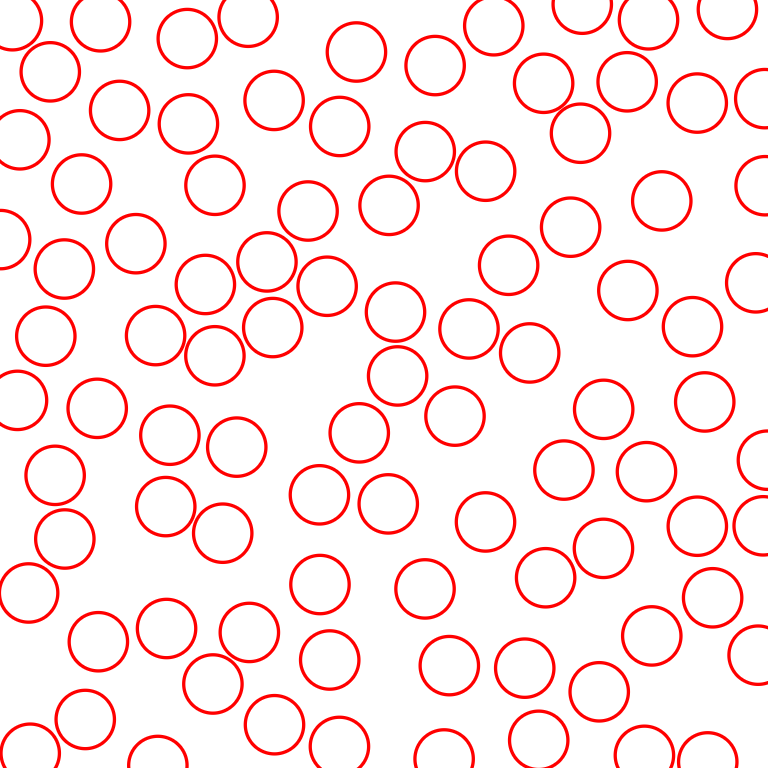
Give the GLSL for this pattern, as a three.js fragment shader.

```glsl
#define CELLS 12.0
#define TRIES 8
#define SPACING 0.0805
#define RADIUS 0.0380
#define STROKE 0.0043
#define SEED 7.0
#define PAPER vec3(1.0, 1.0, 1.0)
#define INK vec3(1.0, 0.0, 0.0)
#define EMPTY vec2(-9.0)

varying vec2 vUv;

vec2 hash(vec3 p) {
  p = fract(p * vec3(0.1031, 0.1030, 0.0973));
  p += dot(p, p.yzx + 33.33);
  return fract((p.xx + p.yz) * p.zy);
}

// Random candidate centre in a cell; cells off the canvas stay empty
vec2 dart(vec2 cell, float attempt) {
  if (min(cell.x, cell.y) < 0.0 || max(cell.x, cell.y) >= CELLS) return EMPTY;
  return (cell + hash(vec3(cell + 1.0, attempt * 5.0 + SEED))) / CELLS;
}

// Steps to the four diagonal and four side neighbours
vec2 corner(int i) {
  float k = float(i);
  return vec2(mod(k, 2.0), floor(k / 2.0)) * 2.0 - 1.0;
}

vec2 side(int i) {
  vec2 c = corner(i);
  return vec2(c.x + c.y, c.y - c.x) * 0.5;
}

// First dart that keeps clear of the circles already placed nearby
vec2 settle(vec2 cell, vec2 near[8]) {
  for (int k = 0; k < TRIES; k++) {
    vec2 p = dart(cell, float(k));
    float gap = 9.0;
    for (int i = 0; i < 8; i++) gap = min(gap, distance(p, near[i]));
    if (gap >= SPACING) return p;
  }
  return EMPTY;
}

// Cells fill in four passes by parity, each avoiding the earlier ones
vec2 firstPass(vec2 cell) {
  return dart(cell, 0.0);
}

vec2 secondPass(vec2 cell) {
  vec2 near[8];
  for (int i = 0; i < 4; i++) {
    near[i] = firstPass(cell + corner(i));
    near[i + 4] = EMPTY;
  }
  return settle(cell, near);
}

vec2 checkerPass(vec2 cell) {
  if (mod(cell.x, 2.0) < 0.5) return firstPass(cell);
  return secondPass(cell);
}

vec2 thirdPass(vec2 cell) {
  vec2 near[8];
  for (int i = 0; i < 4; i++) {
    near[i] = checkerPass(cell + side(i));
    near[i + 4] = EMPTY;
  }
  return settle(cell, near);
}

vec2 fourthPass(vec2 cell) {
  vec2 near[8];
  for (int i = 0; i < 4; i++) {
    near[i] = checkerPass(cell + side(i));
    near[i + 4] = thirdPass(cell + corner(i));
  }
  return settle(cell, near);
}

vec2 circleCentre(vec2 cell) {
  if (mod(cell.x + cell.y, 2.0) < 0.5) return checkerPass(cell);
  if (mod(cell.x, 2.0) > 0.5) return thirdPass(cell);
  return fourthPass(cell);
}

void main() {
  float pixel = fwidth(vUv.x);
  vec2 home = floor(vUv * CELLS);

  // Distance to the nearest outline
  float outline = 9.0;
  for (int y = -1; y <= 1; y++) {
    for (int x = -1; x <= 1; x++) {
      vec2 centre = circleCentre(home + vec2(float(x), float(y)));
      outline = min(outline, abs(distance(vUv, centre) - RADIUS));
    }
  }

  float ink = clamp((0.5 * STROKE - outline) / pixel + 0.5, 0.0, 1.0);
  gl_FragColor = vec4(mix(PAPER, INK, ink), 1.0);
}
```
